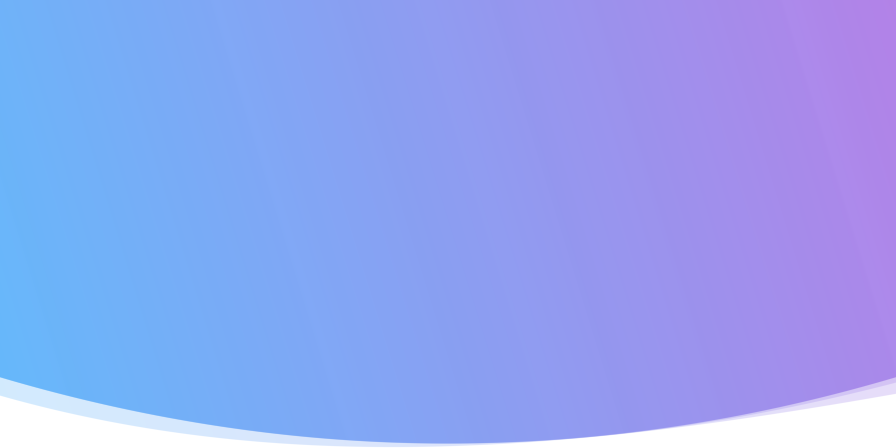
Give the GLSL for this background, as a Shadertoy shader.

```glsl
// Blue to violet diagonal gradient with faint streaks above curved white corners.

float hash(float n) {
    return fract(sin(n * 12.9898) * 43758.5453);
}

// Coverage of the region above a curve, smoothed over one pixel.
float above(float y, float curve) {
    float soft = 0.75 / iResolution.y;
    return smoothstep(-soft, soft, y - curve);
}

// Sum of faint slanted bands, each with one crisp and one fading side.
float streaks(float s) {
    float light = 0.0;
    for (int i = 0; i < 14; i++) {
        float id = float(i);
        float start = 0.17 * (id + 0.7 * hash(id + 1.0));
        float width = 0.06 + 0.12 * hash(id + 31.0);
        float band = smoothstep(0.0, 0.012, s - start)
                   * (1.0 - smoothstep(0.0, width, s - start));
        light += band * mix(-0.005, 0.009, hash(id + 57.0));
    }
    return light;
}

void mainImage(out vec4 fragColor, in vec2 fragCoord) {
    vec2 p = fragCoord / iResolution.xy * vec2(2.0, 1.0);

    // Diagonal gradient and streaks share the same slant.
    float slant = p.x + 0.31 * p.y;
    vec3 blue = vec3(0.395, 0.728, 0.985);
    vec3 violet = vec3(0.700, 0.510, 0.907);
    vec3 sky = mix(blue, violet, slant / 2.31) + streaks(slant);

    // Main bowl, a thin inner rim on the right and a skewed pale outer bowl.
    float u = p.x - 1.0;
    float bowl = 0.010 + 0.148 * u * u;
    float rim = bowl - 0.012 * pow(max(u, 0.0), 3.0);
    float outer = 0.004 + u * (0.030 + u * (0.115 - 0.028 * u));

    // Translucent layers stacked over white.
    vec3 color = vec3(1.0);
    color = mix(color, sky, 0.29 * above(p.y, outer));
    color = mix(color, sky, 0.30 * above(p.y, rim));
    color = mix(color, sky, above(p.y, bowl));

    fragColor = vec4(color, 1.0);
}
```
